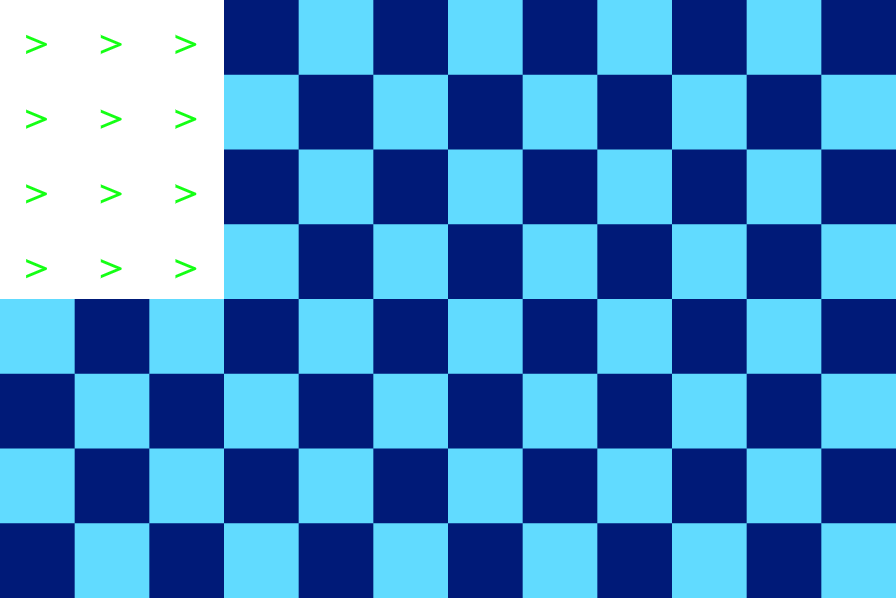
A WebGL 1 fragment shader for this pattern:

```glsl
precision highp float;

// A checkerboard of 12 by 8 cells in navy and sky blue. A white panel, 3 by 4
// cells, fills the upper left corner and repeats a thin green chevron per cell.
// Edges are box-filtered by the pixel size, measured in cells.

uniform vec2 u_resolution;

// Signed stripes, one per unit: +1 on even, -1 on odd, with a soft crossing.
vec2 softStripes(vec2 p, vec2 pixel) {
  vec2 edge = 0.5 - abs(fract(p) - 0.5);
  vec2 parity = 1.0 - 2.0 * mod(floor(p), 2.0);
  return parity * clamp(2.0 * edge / pixel, 0.0, 1.0);
}

float segmentDistance(vec2 p, vec2 a, vec2 b) {
  vec2 ab = b - a;
  float t = clamp(dot(p - a, ab) / dot(ab, ab), 0.0, 1.0);
  return length(p - a - ab * t);
}

// Right-pointing chevron: one arm mirrored about its axis, left ends cut square.
float chevronDistance(vec2 p) {
  p.y = abs(p.y - 0.406);
  float arm = segmentDistance(p, vec2(0.30, 0.128), vec2(0.61, 0.0)) - 0.019;
  return max(arm, 0.35 - p.x);
}

void main() {
  vec2 grid = vec2(12.0, 8.0);
  vec2 pixel = grid / u_resolution;
  vec2 p = gl_FragCoord.xy * pixel;

  // Checkerboard
  vec2 stripes = softStripes(p, pixel);
  float light = 0.5 - 0.5 * stripes.x * stripes.y;
  vec3 color = mix(vec3(0.0, 0.10, 0.47), vec3(0.38, 0.86, 1.0), light);

  // White panel with one chevron per cell
  float ink = clamp(0.5 - chevronDistance(fract(p)) / pixel.y, 0.0, 1.0);
  vec3 panelColor = mix(vec3(1.0), vec3(0.08, 1.0, 0.08), ink);
  vec2 inside = clamp(vec2(3.0 - p.x, p.y - 4.0) / pixel + 0.5, 0.0, 1.0);
  color = mix(color, panelColor, inside.x * inside.y);

  gl_FragColor = vec4(color, 1.0);
}
```
